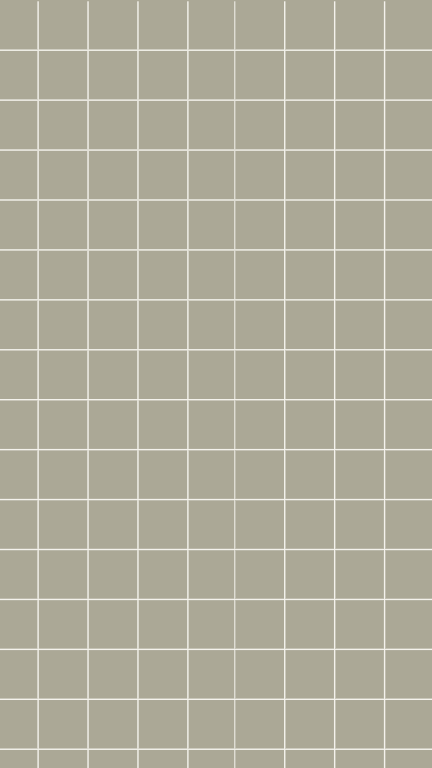
Write a Shadertoy shader that draws this pattern.

```glsl
// Lengths are fractions of the canvas width.
const float PITCH = 0.11558;
const float LINE_WIDTH = 0.0033;
const vec3 GROUND = vec3(0.669, 0.657, 0.588);
const vec3 LINE_COLOR = vec3(0.955, 0.95, 0.925);

// Signed distance to the nearest line of an evenly spaced set.
float nearestLine(float x, float first, float pitch) {
    return (fract((x - first) / pitch + 0.5) - 0.5) * pitch;
}

// Exact share of a pixel covered by a line, also for hairlines.
float lineCoverage(float dist, float width, float pixel) {
    float upper = min(dist + 0.5 * pixel, 0.5 * width);
    float lower = max(dist - 0.5 * pixel, -0.5 * width);
    return clamp((upper - lower) / pixel, 0.0, 1.0);
}

// Vertical lines: one narrow column sits left of a thinner line.
float verticalLines(float x, float pixel) {
    const float seam = 0.49;
    const float narrowing = 0.0070;
    float shifted = x + narrowing * step(seam, x);
    float thinLine = step(seam, x) * step(x, seam + PITCH);
    float width = LINE_WIDTH * mix(1.0, 0.72, thinLine);
    return lineCoverage(nearestLine(shifted, 0.0882, PITCH), width, pixel);
}

// Horizontal lines, counted from the top edge, which stays bare.
float horizontalLines(float depth, float pixel) {
    float dist = nearestLine(depth, 0.1162, PITCH);
    return lineCoverage(dist, LINE_WIDTH, pixel) * step(0.5 * PITCH, depth);
}

void mainImage(out vec4 fragColor, in vec2 fragCoord) {
    float pixel = 1.0 / iResolution.x;
    float x = fragCoord.x * pixel;
    float depth = (iResolution.y - fragCoord.y) * pixel;

    // The vertical lines stop just short of the top edge.
    float topMargin = clamp((depth - 0.003) / pixel + 0.5, 0.0, 1.0);
    float vertical = verticalLines(x, pixel) * topMargin;
    float horizontal = horizontalLines(depth, pixel);

    vec3 color = mix(GROUND, LINE_COLOR, max(vertical, horizontal));
    fragColor = vec4(color, 1.0);
}
```
